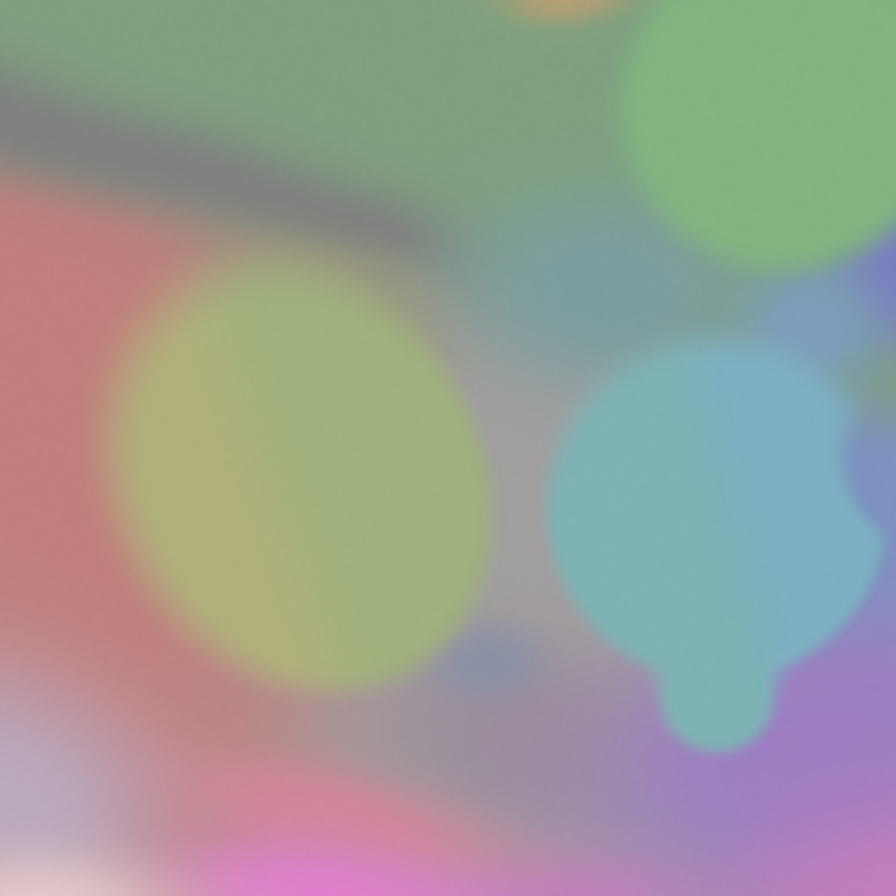
This background is drawn by a three.js fragment shader. Its source:

```glsl
varying vec2 vUv;

const vec3 SAGE = vec3(0.50, 0.63, 0.50);
const vec3 SLATE = vec3(0.50, 0.495, 0.50);
const vec3 ROSE = vec3(0.755, 0.50, 0.49);
const vec3 ASH = vec3(0.63, 0.62, 0.62);
const vec3 BLUE = vec3(0.49, 0.57, 0.75);
const vec3 INDIGO = vec3(0.47, 0.50, 0.75);
const vec3 SKY = vec3(0.49, 0.62, 0.74);
const vec3 TEAL = vec3(0.49, 0.62, 0.63);
const vec3 OLIVE = vec3(0.60, 0.60, 0.48);
const vec3 PEACH = vec3(0.72, 0.62, 0.45);
const vec3 MAUVE = vec3(0.61, 0.56, 0.61);
const vec3 DUSK = vec3(0.53, 0.57, 0.66);
const vec3 VIOLET = vec3(0.62, 0.49, 0.76);
const vec3 ORCHID = vec3(0.76, 0.49, 0.74);
const vec3 CORAL = vec3(0.83, 0.52, 0.60);
const vec3 PINK = vec3(0.88, 0.50, 0.80);
const vec3 LILAC = vec3(0.73, 0.66, 0.74);
const vec3 CREAM = vec3(0.90, 0.80, 0.80);
const vec3 LEAF = vec3(0.505, 0.705, 0.505);
const vec3 MUSTARD = vec3(0.69, 0.69, 0.485);
const vec3 LIME = vec3(0.625, 0.695, 0.49);
const vec3 AQUA = vec3(0.495, 0.70, 0.705);
const vec3 AZURE = vec3(0.49, 0.69, 0.76);

const float WARP = 0.03;
const float WARP_SCALE = 5.0;
const float GRAIN = 0.006;
const float GRAIN_SCALE = 256.0;

float hash(vec2 p) {
  vec3 q = fract(vec3(p.xyx) * 0.1031);
  q += dot(q, q.yzx + 33.33);
  return fract((q.x + q.y) * q.z);
}

float noise(vec2 p) {
  vec2 cell = floor(p);
  vec2 f = fract(p);
  f = f * f * (3.0 - 2.0 * f);
  float low = mix(hash(cell), hash(cell + vec2(1.0, 0.0)), f.x);
  float high = mix(hash(cell + vec2(0.0, 1.0)), hash(cell + 1.0), f.x);
  return mix(low, high, f.y);
}

vec2 rotate(vec2 p, float angle) {
  float c = cos(angle);
  float s = sin(angle);
  return vec2(c * p.x + s * p.y, c * p.y - s * p.x);
}

// Elliptical haze with a broad core
float glow(vec2 p, vec2 centre, vec2 radii, float angle) {
  vec2 q = rotate(p - centre, angle) / radii;
  return exp(-pow(dot(q, q), 1.4));
}

float fill(float dist, float softness) {
  return 1.0 - smoothstep(-softness, softness, dist);
}

float smoothMin(float a, float b, float k) {
  float h = clamp(0.5 + 0.5 * (b - a) / k, 0.0, 1.0);
  return mix(b, a, h) - k * h * (1.0 - h);
}

vec3 backdrop(vec2 p) {
  // Sage above a sloping slate band, rose to blue below
  float band = p.y - 0.87 + 0.29 * p.x;
  vec3 lower = mix(ROSE, ASH, smoothstep(0.12, 0.55, p.x));
  lower = mix(lower, BLUE, smoothstep(0.65, 0.96, p.x));
  vec3 col = mix(lower, SAGE, smoothstep(-0.1, 0.03, band));
  float bandFade = 1.0 - smoothstep(0.42, 0.62, p.x);
  col = mix(col, SLATE, 0.95 * bandFade * exp(-pow(band / 0.06, 2.0)));

  // Upper and right hazes
  col = mix(col, OLIVE, 0.8 * glow(p, vec2(0.37, 0.67), vec2(0.16, 0.07), -0.3));
  col = mix(col, TEAL, glow(p, vec2(0.68, 0.68), vec2(0.17, 0.11), 0.0));
  col = mix(col, INDIGO, glow(p, vec2(1.02, 0.70), vec2(0.10, 0.09), 0.0));
  col = mix(col, SKY, glow(p, vec2(0.91, 0.64), vec2(0.08, 0.07), 0.0));
  col = mix(col, PEACH, 0.9 * glow(p, vec2(0.62, 1.015), vec2(0.075, 0.03), 0.0));

  // Lower hazes
  col = mix(col, MAUVE, glow(p, vec2(0.58, 0.18), vec2(0.15, 0.11), -0.2));
  col = mix(col, DUSK, 0.8 * glow(p, vec2(0.55, 0.26), vec2(0.06, 0.04), 0.0));
  col = mix(col, VIOLET, glow(p, vec2(0.92, 0.16), vec2(0.27, 0.15), 0.25));
  col = mix(col, ORCHID, glow(p, vec2(1.00, 0.01), vec2(0.20, 0.10), 0.2));
  col = mix(col, ORCHID, 0.9 * glow(p, vec2(0.62, -0.02), vec2(0.18, 0.07), 0.0));
  col = mix(col, CORAL, 0.95 * glow(p, vec2(0.38, 0.09), vec2(0.19, 0.055), -0.25));
  col = mix(col, PINK, glow(p, vec2(0.37, 0.0), vec2(0.18, 0.065), -0.15));
  col = mix(col, LILAC, glow(p, vec2(0.01, 0.11), vec2(0.19, 0.15), -0.6));
  return mix(col, CREAM, 0.9 * glow(p, vec2(0.04, -0.02), vec2(0.18, 0.07), 0.0));
}

void main() {
  vec2 p = vUv;
  vec2 drift = vec2(noise(p * WARP_SCALE), noise(p * WARP_SCALE + 19.0)) - 0.5;
  vec3 col = backdrop(p + WARP * drift);

  // Green disc
  col = mix(col, LEAF, fill(length(p - vec2(0.875, 0.88)) - 0.18, 0.025));

  // Tilted oval, softer toward the upper left
  vec2 q = rotate(p - vec2(0.335, 0.465), -1.05);
  float oval = (length(q / vec2(0.245, 0.20)) - 1.0) * 0.22;
  float ovalSoft = mix(0.045, 0.02, smoothstep(0.15, 0.5, p.x - 0.4 * (p.y - 0.45)));
  vec3 ovalColor = mix(MUSTARD, LIME, smoothstep(0.24, 0.38, p.x + 0.35 * (p.y - 0.45)));
  col = mix(col, ovalColor, fill(oval, ovalSoft));

  // Aqua body with a lower bump and a notch on the right
  float body = length(p - vec2(0.80, 0.43)) - 0.19;
  body = smoothMin(body, length(p - vec2(0.80, 0.225)) - 0.064, 0.03);
  body = -smoothMin(-body, length(p - vec2(1.04, 0.49)) - 0.10, 0.02);
  vec3 bodyColor = mix(AQUA, AZURE, smoothstep(0.75, 0.87, p.x + 0.25 * (p.y - 0.45)));
  col = mix(col, bodyColor, fill(body, mix(0.014, 0.03, smoothstep(0.4, 0.62, p.y))));

  // Fine grain
  col += GRAIN * (noise(p * GRAIN_SCALE) - 0.5);
  gl_FragColor = vec4(col, 1.0);
}
```
